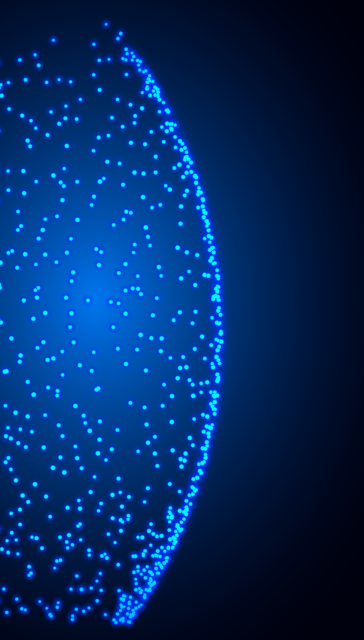
This background is drawn by a Shadertoy shader. Its source:

```glsl
// Glowing cyan particles on a dark blue globe, crowded along its curved right rim.

const vec2 GLOBE_CENTER = vec2(-0.435, 0.479);
const float GLOBE_RADIUS = 0.781;
const vec2 LIGHT_CENTER = vec2(0.15, 0.531);

const vec3 NIGHT = vec3(0.0, 0.005, 0.06);
const vec3 LIGHT = vec3(0.0, 0.46, 0.94);
const vec3 HALO_BLUE = vec3(0.0, 0.2, 1.0);
const vec3 CORE_CYAN = vec3(0.01, 0.97, 1.0);
const vec3 CORE_DIM = vec3(0.0, 0.66, 1.0);

// Three random values from a cell and a seed
vec3 hash3(vec2 cell, float seed) {
    vec3 h = fract(vec3(cell.xyx + seed * 17.3) * vec3(0.1031, 0.1030, 0.0973));
    h += dot(h, h.yxz + 33.33);
    return fract((h.xxy + h.yzz) * h.zyx);
}

// Globe coordinates: x runs along the rim, y is the depth inside it
vec2 toGlobe(vec2 uv) {
    vec2 p = uv - GLOBE_CENTER;
    return vec2(atan(p.y, p.x) * GLOBE_RADIUS, GLOBE_RADIUS - length(p));
}

vec2 fromGlobe(vec2 q) {
    float angle = q.x / GLOBE_RADIUS;
    return GLOBE_CENTER + (GLOBE_RADIUS - q.y) * vec2(cos(angle), sin(angle));
}

// Chance of a dot: decays with depth, wider near the foot of the rim
float dotChance(vec2 q, vec2 position, float falloff) {
    if (q.y < 0.0 || position.y < 0.026 || position.y > 0.98) return 0.0;
    float foot = smoothstep(0.28, 0.16, position.y);
    float sparseTop = mix(0.25, 1.0, smoothstep(0.94, 0.91, position.y));
    return sparseTop * exp(-q.y / (falloff * (1.0 + 1.2 * foot)));
}

// One jittered layer of dots: x = halo, y = core
vec2 dotLayer(vec2 uv, float cellSize, float falloff, float seed, float blur) {
    vec2 home = floor(toGlobe(uv) / cellSize);
    vec2 light = vec2(0.0);
    for (int j = -1; j <= 1; j++)
    for (int i = -1; i <= 1; i++) {
        vec2 cell = home + vec2(i, j);
        vec3 rnd = hash3(cell + 200.0, seed);
        vec2 q = (cell + rnd.xy) * cellSize;
        vec2 position = fromGlobe(q);
        if (rnd.z >= dotChance(q, position, falloff)) continue;

        float d = length(uv - position);
        float polar = smoothstep(0.2, 0.5, abs(position.y - 0.5));
        float radius = mix(0.0031, 0.0024, polar) * (0.85 + 0.3 * rnd.x);
        float halo = max(1.0 - d / 0.0118, 0.0);
        float core = 1.0 - smoothstep(radius - blur, radius + blur, d);
        light.x += halo * halo * 1.5;
        light.y = max(light.y, core);
    }
    return light;
}

// Broad light, taller than wide, fading into night
vec3 background(vec2 uv) {
    float d = length((uv - LIGHT_CENTER) * vec2(1.0, 0.8));
    float t = max(1.0 - d / 0.53, 0.0);
    return mix(NIGHT, LIGHT, pow(vec3(t), vec3(1.6, 1.7, 1.6)));
}

// Soft continuous glow that follows the rim
float rimGlow(vec2 uv) {
    float depth = toGlobe(uv).y - 0.004;
    float ends = smoothstep(0.02, 0.06, uv.y) * smoothstep(0.95, 0.88, uv.y);
    return 0.5 * ends * exp(-depth * depth / 0.00012);
}

void mainImage(out vec4 fragColor, in vec2 fragCoord) {
    vec2 uv = fragCoord / iResolution.y;
    float blur = 0.0007 + 0.5 / iResolution.y;
    vec3 color = background(uv);

    // Even scatter, then a looser band, then the crowded rim
    vec2 light = vec2(rimGlow(uv), 0.0);
    for (int k = 0; k < 9; k++) {
        float cellSize = k < 2 ? 0.05 : (k < 3 ? 0.024 : 0.012);
        float falloff = k < 2 ? 4.0 : (k < 3 ? 0.06 : 0.0048);
        vec2 layer = dotLayer(uv, cellSize, falloff, float(k + 1), blur);
        light = vec2(light.x + layer.x, max(light.y, layer.y));
    }

    // Blue halos below, cyan cores above, dimmer towards the poles
    float polar = smoothstep(0.3, 0.56, abs(uv.y - 0.5));
    color = mix(color, HALO_BLUE, 1.0 - exp(-light.x));
    color = mix(color, mix(CORE_CYAN, CORE_DIM, polar), light.y);
    fragColor = vec4(color, 1.0);
}
```
